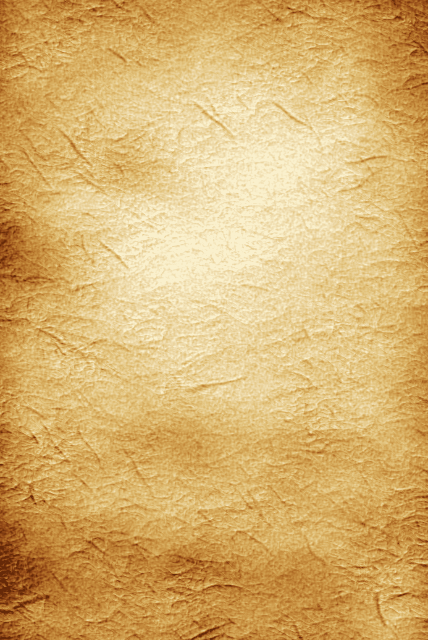
Give the GLSL for this texture, as a WebGL 1 fragment shader.

```glsl
precision highp float;
uniform vec2 u_resolution;

vec2 hash2(vec2 p) {
  vec2 k = vec2(dot(p, vec2(127.1, 311.7)), dot(p, vec2(269.5, 183.3)));
  return fract(sin(k) * 43758.5) * 2.0 - 1.0;
}

float gradientNoise(vec2 p) {
  vec2 i = floor(p), f = fract(p);
  vec2 u = f * f * f * (f * (f * 6.0 - 15.0) + 10.0);
  vec2 r = vec2(1.0, 0.0);
  float low = mix(dot(hash2(i), f), dot(hash2(i + r.xy), f - r.xy), u.x);
  float high = mix(dot(hash2(i + r.yx), f - r.yx), dot(hash2(i + r.xx), f - r.xx), u.x);
  return mix(low, high, u.y);
}

float fbm(vec2 p) {
  float sum = 0.0, amp = 1.0;
  for (int i = 0; i < 4; i++) {
    sum += amp * gradientNoise(p);
    p = mat2(1.6, 1.2, -1.2, 1.6) * p + 7.3;
    amp *= 0.55;
  }
  return sum;
}

// Folded noise: thin raised wrinkles, slightly flattened
float wrinkleHeight(vec2 p) {
  vec2 q = p + 0.025 * vec2(gradientNoise(p * 9.0), gradientNoise(p * 9.0 + 31.0));
  q = mat2(0.85, 0.45, -0.3, 1.35) * q;
  float sum = 0.0, amp = 1.0, freq = 10.0;
  for (int i = 0; i < 4; i++) {
    float fold = abs(gradientNoise(q * freq + float(i) * 17.0));
    sum += amp * exp(-8.0 * fold);
    freq *= 1.9;
    amp *= 0.66;
  }
  return sum;
}

float blob(vec2 uv, vec2 center, vec2 radius) {
  vec2 d = (uv - center) / radius;
  return exp(-dot(d, d));
}

// Tapered fold: lit on its upper side, shaded below
float crease(vec2 p, vec2 a, vec2 b, float width) {
  vec2 ab = b - a;
  float h = clamp(dot(p - a, ab) / dot(ab, ab), 0.0, 1.0);
  vec2 d = (p - a - ab * h) / width;
  vec2 up = normalize(vec2(-ab.y, ab.x));
  up *= up.y < 0.0 ? -1.0 : 1.0;
  float side = dot(d, up);
  return (1.7 * side - 0.6) * exp(-dot(d, d)) * sqrt(max(4.0 * h * (1.0 - h), 0.0));
}

float scatteredCreases(vec2 p, float scale, float width) {
  vec2 q = p * scale, cell = floor(q);
  float sum = 0.0;
  for (int y = -1; y <= 1; y++) {
    for (int x = -1; x <= 1; x++) {
      vec2 id = cell + vec2(float(x), float(y));
      vec2 rnd = hash2(id + 5.0), shape = hash2(id + 41.0);
      float angle = -0.3 + 0.85 * shape.x;
      vec2 arm = vec2(cos(angle), sin(angle)) * (0.4 + 0.2 * shape.y);
      vec2 mid = id + 0.5 + 0.4 * rnd;
      sum += (0.55 + 0.45 * rnd.x) * crease(q, mid - arm, mid + arm, width);
    }
  }
  return sum;
}

float mainCreases(vec2 p) {
  float s = crease(p, vec2(0.254, 1.393), vec2(0.297, 1.348), 0.005);
  s += crease(p, vec2(0.14, 1.203), vec2(0.215, 1.11), 0.005);
  s += crease(p, vec2(0.23, 0.937), vec2(0.303, 0.871), 0.005);
  s += crease(p, vec2(0.445, 1.27), vec2(0.558, 1.178), 0.005);
  s += crease(p, vec2(0.64, 1.262), vec2(0.732, 1.197), 0.005);
  s += crease(p, vec2(0.805, 1.119), vec2(0.918, 1.145), 0.005);
  s += crease(p, vec2(0.43, 0.582), vec2(0.586, 0.617), 0.005);
  s += crease(p, vec2(0.068, 0.738), vec2(0.185, 0.69), 0.005);
  s += crease(p, vec2(0.0, 0.064), vec2(0.117, 0.104), 0.006);
  return s + crease(p, vec2(0.879, 0.113), vec2(0.902, 0.025), 0.006);
}

// Broad light and stains, measured in palette steps
float paperTone(vec2 uv) {
  float t = 4.75;
  t += 2.0 * blob(uv, vec2(0.6, 0.76), vec2(0.3, 0.16));
  t += 1.2 * blob(uv, vec2(0.42, 0.6), vec2(0.26, 0.08));
  t += 1.1 * blob(uv, vec2(0.52, 0.47), vec2(0.42, 0.16));
  t += 1.1 * blob(uv, vec2(0.15, 0.685), vec2(0.14, 0.035));
  t += 1.9 * blob(uv, vec2(0.94, 0.03), vec2(0.09, 0.05));
  t -= 1.1 * blob(uv, vec2(0.3, 0.715), vec2(0.16, 0.035));
  t -= 1.8 * blob(uv, vec2(0.03, 0.6), vec2(0.16, 0.08));
  t -= 1.0 * blob(uv, vec2(0.38, 0.31), vec2(0.17, 0.05));
  t -= 0.6 * blob(uv, vec2(0.72, 0.3), vec2(0.28, 0.035));
  t -= 1.7 * blob(uv, vec2(0.06, 0.13), vec2(0.3, 0.07));
  t -= 1.2 * blob(uv, vec2(0.58, 0.1), vec2(0.3, 0.05));
  t -= 1.2 * blob(uv, vec2(0.98, 0.9), vec2(0.14, 0.1));
  t -= 2.1 * exp(-uv.x / 0.07) + 1.7 * exp((uv.x - 1.0) / 0.08);
  return t - 1.8 * exp((uv.y - 1.0) / 0.06) - 1.9 * exp(-uv.y / 0.11);
}

vec3 parchment(float t) {
  vec3 c = mix(vec3(0.4, 0.16, 0.03), vec3(0.58, 0.29, 0.09), clamp(t, 0.0, 1.0));
  c = mix(c, vec3(0.7, 0.44, 0.16), clamp(t - 1.0, 0.0, 1.0));
  c = mix(c, vec3(0.78, 0.56, 0.25), clamp(t - 2.0, 0.0, 1.0));
  c = mix(c, vec3(0.84, 0.67, 0.36), clamp(t - 3.0, 0.0, 1.0));
  c = mix(c, vec3(0.89, 0.77, 0.5), clamp(t - 4.0, 0.0, 1.0));
  c = mix(c, vec3(0.93, 0.85, 0.66), clamp(t - 5.0, 0.0, 1.0));
  return mix(c, vec3(0.98, 0.94, 0.8), clamp(t - 6.0, 0.0, 1.0));
}

void main() {
  vec2 uv = gl_FragCoord.xy / u_resolution;
  vec2 p = uv * vec2(1.0, 1.5);
  vec2 bend = vec2(gradientNoise(p * 16.0), gradientNoise(p * 16.0 + 53.0));
  float edge = smoothstep(0.15, 0.75, length((uv - vec2(0.55, 0.62)) * vec2(1.3, 1.0)));

  // Cloudy stains and fibre grain
  float tone = paperTone(uv + 0.04 * vec2(fbm(p * 4.0), fbm(p * 4.0 + 19.0)));
  tone += (0.6 + 0.8 * edge) * fbm(p * vec2(5.0, 8.0) + 11.0);
  tone += 0.8 * gradientNoise(p * 85.0) + 1.5 * gradientNoise(p * 163.0);

  // Surface relief lit from the upper left, stronger in crumpled patches
  float crumple = 0.65 + 0.7 * smoothstep(-0.35, 0.4, fbm(p * 5.0 + 71.0));
  float relief = wrinkleHeight(p) - wrinkleHeight(p + vec2(-0.002, 0.003));
  tone += crumple * (1.7 + 1.0 * edge) * clamp(relief, -1.0, 1.0);
  vec2 folded = p + 0.018 * bend;
  float folds = scatteredCreases(folded, 8.0, 0.034);
  folds += scatteredCreases(folded + 3.7, 14.0, 0.055) + 0.8 * scatteredCreases(folded + 8.1, 23.0, 0.085);
  tone += crumple * (0.85 + 0.6 * edge) * folds + 1.9 * mainCreases(folded);

  gl_FragColor = vec4(parchment(tone), 1.0);
}
```
